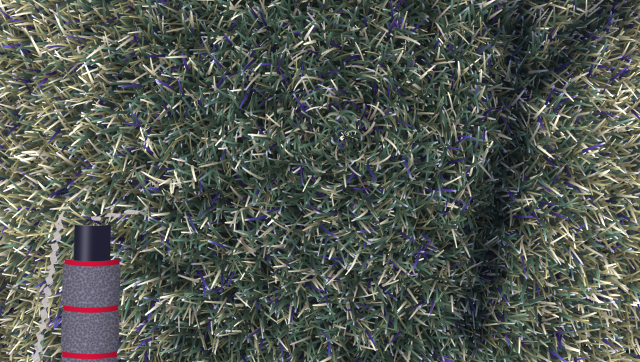
Reproduce this texture procedurally as a Shadertoy shader.

```glsl
// Sunlit turf of scattered blades with a shadow band, a chalk line and a ringed foam handle.

const int LAYERS = 11;
const float CELL = 0.036;
const vec3 SOIL = vec3(0.10, 0.125, 0.135);
const vec3 TEAL = vec3(0.27, 0.36, 0.31);
const vec3 OLIVE = vec3(0.50, 0.48, 0.35);
const vec3 STRAW = vec3(0.78, 0.75, 0.66);
const vec3 VIOLET = vec3(0.23, 0.19, 0.44);
const vec3 GLINT = vec3(0.80, 0.77, 0.93);
const vec3 CHALK = vec3(0.80, 0.77, 0.78);
const vec3 FOAM = vec3(0.43, 0.42, 0.49);
const vec3 RING = vec3(0.74, 0.07, 0.20);
const vec3 CAP = vec3(0.13, 0.13, 0.20);

vec3 hash3(vec2 p) {
    vec3 q = fract(p.xyx * vec3(0.1031, 0.1030, 0.0973));
    q += dot(q, q.yxz + 33.33);
    return fract((q.xxy + q.yzz) * q.zyx);
}

// Distance to the nearest scattered point
float cellular(vec2 p) {
    vec2 id = floor(p);
    float nearest = 2.0;
    for (int y = -1; y <= 1; y++)
    for (int x = -1; x <= 1; x++) {
        vec2 c = id + vec2(x, y);
        nearest = min(nearest, length(c + hash3(c + 50.0).xy - p));
    }
    return nearest;
}

// x: distance to the segment, y: position along it
vec2 segment(vec2 p, vec2 a, vec2 b) {
    vec2 ab = b - a;
    float t = clamp(dot(p - a, ab) / dot(ab, ab), 0.0, 1.0);
    return vec2(length(p - a - ab * t), t);
}

float cover(float d, float soft) {
    return 1.0 - smoothstep(-soft, soft, d);
}

vec3 bladeColor(vec3 rnd, float warmth) {
    vec3 c = mix(TEAL, OLIVE, smoothstep(-0.2, 0.2, warmth - rnd.x));
    c = mix(c, STRAW, step(0.86 - 0.08 * warmth, rnd.y));
    return mix(c, VIOLET, step(rnd.y, 0.06));
}

// One sheet of tapered blades, fanning out from the view centre
vec3 bladeLayer(vec3 col, vec2 p, float depth, float seed, float warmth, float soft) {
    vec2 q = p / CELL + seed * vec2(7.37, 3.71);
    vec2 id = floor(q);
    vec2 fan = p - vec2(0.95, 0.62);
    float spread = mix(4.2, 2.1, smoothstep(0.1, 0.8, length(fan)));
    for (int y = -1; y <= 1; y++)
    for (int x = -1; x <= 1; x++) {
        vec2 c = id + vec2(x, y);
        vec3 place = hash3(c + seed * 19.0);
        vec3 look = hash3(c + seed * 19.0 + 211.0);
        float angle = atan(fan.y, fan.x) + (place.z - 0.5) * spread;
        vec2 reach = vec2(cos(angle), sin(angle)) * mix(0.35, 0.85, look.z);
        vec2 s = segment(q, c + place.xy - reach, c + place.xy + reach);
        float width = mix(0.0036, 0.0016, s.y) * mix(0.7, 1.3, look.x);
        float light = mix(0.40, 1.15, depth) * mix(0.60, 1.22, s.y) * mix(0.75, 1.25, place.x);
        vec3 blade = bladeColor(look, warmth) * light;
        blade = mix(blade, GLINT, smoothstep(0.72, 1.0, s.y) * step(0.68, look.z) * depth);
        col = mix(col, blade, cover(s.x * CELL - width, soft));
    }
    return col;
}

// Soft bent band of shade, forked near the top
float shadowBand(vec2 p) {
    float d = segment(p, vec2(1.75, 1.04), vec2(1.44, 0.74)).x;
    d = min(d, segment(p, vec2(1.44, 1.02), vec2(1.42, 0.62)).x);
    d = min(d, segment(p, vec2(1.42, 0.62), vec2(1.30, 0.10)).x);
    return 1.0 - smoothstep(0.015, 0.115, d + 0.035 * cellular(p * 14.0));
}

float chalkLine(vec2 p, vec2 a, vec2 b, float width, float soft) {
    float gaps = smoothstep(0.95, 0.55, cellular(p * 75.0));
    return gaps * cover(segment(p, a, b).x + 0.004 * sin(p.y * 190.0 + p.x * 90.0) - width, soft);
}

vec3 drawHandle(vec3 col, vec2 p, float soft) {
    float x = p.x - 0.247 - 0.025 * p.y;
    float u = x / 0.08;
    float y = p.y + 0.008 * (1.0 - u * u);
    // Dark metal cap
    float cap = cover(max(abs(x) - 0.050, y - 0.384), soft);
    float sheen = exp(-pow((x + 0.020) / 0.013, 2.0));
    col = mix(col, CAP + 0.22 * sheen, cap);
    // Foam sleeves, rounded at each joint
    float joint = abs(fract((y - 0.023) / 0.128 + 0.5) - 0.5) * 0.128;
    float halfWidth = 0.080 - 0.006 * exp(-joint * 90.0);
    float sleeve = cover(max(abs(x) - halfWidth, y - 0.286), soft);
    float shade = 1.10 - 0.25 * u * u - 0.12 * u;
    vec3 foam = FOAM * shade * (0.75 + 0.42 * cellular(p * 140.0));
    foam = mix(foam, RING * shade, cover(joint - 0.007, soft));
    return mix(col, foam, sleeve);
}

void mainImage(out vec4 fragColor, in vec2 fragCoord) {
    vec2 p = fragCoord / iResolution.y;
    float soft = max(0.0016, 0.8 / iResolution.y);
    float side = smoothstep(0.25, 0.95, abs(p.x - 0.92));
    float warmth = 0.20 + 0.60 * side;

    // Turf, from the deep sheet to the top one
    vec3 col = SOIL * mix(0.85, 1.8, side);
    for (int i = 0; i < LAYERS; i++) {
        float depth = float(i) / float(LAYERS - 1);
        col = bladeLayer(col, p, depth, float(i) + 1.0, warmth, soft);
    }

    // Clumps, brighter sides and the shadow
    float clump = cellular(p * 11.0 + 0.3 * sin(p.yx * 17.0));
    col *= mix(1.16, 0.80, smoothstep(0.2, 0.9, clump)) * mix(0.94, 1.20, side);
    col *= mix(vec3(1.0), vec3(0.40, 0.44, 0.52), shadowBand(p));

    // Chalk marks and handle
    float chalk = chalkLine(p, vec2(0.095, -0.02), vec2(0.166, 0.396), 0.008, soft);
    chalk = max(chalk, chalkLine(p, vec2(0.258, 0.396), vec2(0.40, 0.420), 0.004, soft));
    col = mix(col, CHALK, 0.9 * chalk);
    col = drawHandle(col, p, soft);
    fragColor = vec4(col, 1.0);
}
```
